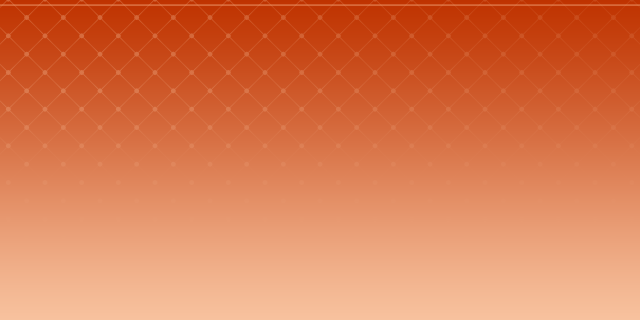
Reproduce this background procedurally as a Shadertoy shader.

```glsl
// Antialiased coverage of a shape with signed distance d
float coverage(float d, float pixel) {
    return clamp(0.5 - d / pixel, 0.0, 1.0);
}

void mainImage(out vec4 fragColor, in vec2 fragCoord) {
    float pixel = 1.0 / iResolution.y;
    vec2 p = fragCoord * pixel;
    float depth = 1.0 - p.y;
    float across = fragCoord.x / iResolution.x;

    // Vertical gradient from burnt orange to peach
    float blend = mix(depth, smoothstep(0.0, 1.0, depth), 0.3);
    vec3 color = mix(vec3(0.75, 0.20, 0.0), vec3(0.97, 0.76, 0.62), blend);

    // Diagonal lattice: crossings lie on whole numbers
    vec2 q = (vec2(p.x, depth) - vec2(0.026, 0.112)) / 0.1146;
    vec2 lattice = vec2(q.x + q.y, q.x - q.y);
    vec2 offset = abs(fract(lattice + 0.5) - 0.5) * 0.081;
    float nearest = min(offset.x, offset.y);
    float toNode = length(offset);

    // Thin threads, brighter towards the crossings
    float threads = coverage(nearest - 0.0012, pixel);
    threads *= mix(0.36, 0.22, smoothstep(0.005, 0.04, toNode));
    threads *= 1.0 - smoothstep(0.25, 0.6, depth);

    // Round knots at the crossings
    float knots = 0.38 * coverage(toNode - 0.0075, pixel);
    knots *= 1.0 - smoothstep(0.25, 0.78, depth);

    // The lattice fades towards the right
    float fade = mix(1.0, 0.4, smoothstep(0.1, 1.0, across));
    color = mix(color, vec3(0.95, 0.70, 0.55), max(threads, knots) * fade);

    // Pale rule along the top
    float rule = coverage(abs(depth - 0.016) - 0.0028, pixel);
    color = mix(color, vec3(0.94, 0.62, 0.44), 0.5 * rule);

    fragColor = vec4(color, 1.0);
}
```
